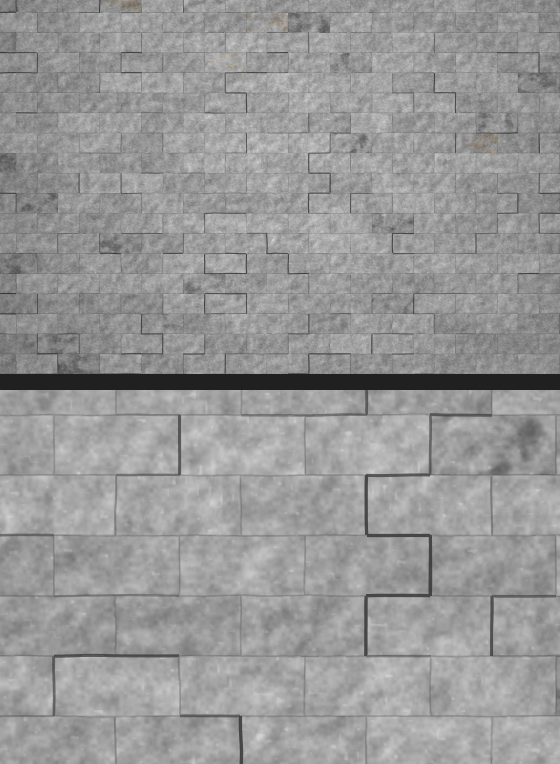
Top: the whole. Bottom: its middle third, enlarged.
This texture is drawn by a Shadertoy shader. Its source:

```glsl
// Wall of split-face grey stone bricks in running bond, with thin uneven shadow joints.

const vec2  BRICK = vec2(0.1118, 0.0537);   // brick size, in canvas heights
const float FIRST_JOINT = 0.105;            // horizontal phase, in bricks
const float ROW_SHIFT = 0.49;               // shift of alternate rows, in bricks
const float SEAM_THIN = 0.0008;             // half widths of the joints
const float SEAM_DEEP = 0.0015;
const float FLUSH_SEAM = 0.23;              // darkness of flush joints
const float DEEP_SEAM = 0.82;               // darkness of stepped joints
const float WOBBLE = 0.0013;                // unevenness of the brick edges
const float TONE_SPREAD = 0.085;
const float MOTTLE = 0.19;
const float RELIEF = 0.20;
const vec2  TO_LIGHT = vec2(-0.50, 0.36);   // lit side of the split facets
const float GRAIN = 0.075;
const float VIGNETTE = 0.15;
const float DARK_SHARE = 0.10;              // share of bricks with dark mineral
const float RUST_SHARE = 0.012;             // share of bricks with rusty stains
const vec3  STONE = vec3(0.636, 0.636, 0.637);
const vec3  SHADOW = vec3(0.20);
const vec3  RUST = vec3(0.60, 0.54, 0.46);

float hash(vec2 p) {
    return fract(sin(dot(p, vec2(127.1, 311.7))) * 43758.5453);
}

float noise(vec2 p) {
    vec2 i = floor(p), f = fract(p);
    f = f * f * (3.0 - 2.0 * f);
    return mix(mix(hash(i), hash(i + vec2(1, 0)), f.x),
               mix(hash(i + vec2(0, 1)), hash(i + vec2(1, 1)), f.x), f.y);
}

float fbm(vec2 p) {
    float sum = 0.0, amp = 0.5;
    for (int i = 0; i < 4; i++) {
        sum += amp * noise(p);
        p = mat2(1.6, 1.2, -1.2, 1.6) * p + 7.3;
        amp *= 0.5;
    }
    return sum;
}

// Position counted in bricks, alternate rows shifted
vec2 brickCoord(vec2 p) {
    vec2 b = p / BRICK;
    b.x += FIRST_JOINT - ROW_SHIFT * (1.0 - mod(floor(b.y), 2.0));
    return b;
}

// How far a brick stands out of the wall
float standOut(vec2 id) {
    return hash(id + 31.7);
}

// Joint coverage: deeper where neighbours stand out differently
float seam(float dist, vec2 id, vec2 neighbour, float pixel) {
    float stepUp = abs(standOut(id) - standOut(neighbour));
    float depth = smoothstep(0.30, 0.80, stepUp);
    float halfWidth = mix(SEAM_THIN, SEAM_DEEP, depth);
    float cover = clamp((halfWidth - dist) / pixel + 0.5, 0.0, 1.0);
    return cover * mix(FLUSH_SEAM, DEEP_SEAM, depth);
}

void mainImage(out vec4 fragColor, in vec2 fragCoord) {
    float pixel = 1.0 / iResolution.y;
    vec2 p = fragCoord * pixel;
    vec2 uv = fragCoord / iResolution.xy;

    // Brick layout with slightly uneven edges
    vec2 bent = p + WOBBLE * (vec2(noise(p * 38.0), noise(p * 31.0 + 50.0)) - 0.5);
    vec2 b = brickCoord(bent);
    vec2 id = floor(b);
    vec2 local = fract(b) * BRICK;
    vec2 side = sign(local - 0.5 * BRICK);
    vec2 edge = min(local, BRICK - local);

    // Split surface: each brick cuts its own piece of the noise
    vec2 q = p + 9.0 * vec2(hash(id), hash(id + 5.3));
    float broad = fbm(q * 46.0);
    float rough = fbm(q * 66.0) - fbm(q * 66.0 + TO_LIGHT);
    float grain = noise(q * 260.0) - 0.5;
    float tone = TONE_SPREAD * (hash(id + 11.0) - 0.5)
               + MOTTLE * (broad - 0.47) + RELIEF * rough + GRAIN * grain;

    // Dark mineral, pale crystals and a lit upper edge
    float darkBrick = step(1.0 - DARK_SHARE, hash(id + 17.0));
    tone -= darkBrick * (0.03 + 0.13 * smoothstep(0.42, 0.70, fbm(q * vec2(42.0, 55.0))));
    tone += 0.07 * smoothstep(0.82, 0.97, noise(q * 190.0 + 4.0));
    tone += 0.025 * exp(-(BRICK.y - local.y) / 0.003);
    vec3 color = STONE + tone;

    // Occasional rusty stains
    float stain = step(1.0 - RUST_SHARE, hash(id + 23.0));
    stain *= smoothstep(0.45, 0.65, fbm(q * vec2(26.0, 48.0) + 3.0));
    color = mix(color, RUST + tone, 0.6 * stain);

    // Joints to the nearest neighbours across and up or down
    vec2 beside = id + vec2(side.x, 0.0);
    vec2 stacked = floor(brickCoord(bent + vec2(0.0, side.y * BRICK.y)));
    float joint = max(seam(edge.x, id, beside, pixel), seam(edge.y, id, stacked, pixel));
    color = mix(color, SHADOW, joint);

    // Light falls off to the sides and the bottom
    vec2 fall = (uv - vec2(0.53, 0.62)) * vec2(1.8, 1.2);
    color *= 1.0 - VIGNETTE * dot(fall, fall);

    fragColor = vec4(clamp(color, 0.0, 1.0), 1.0);
}
```
